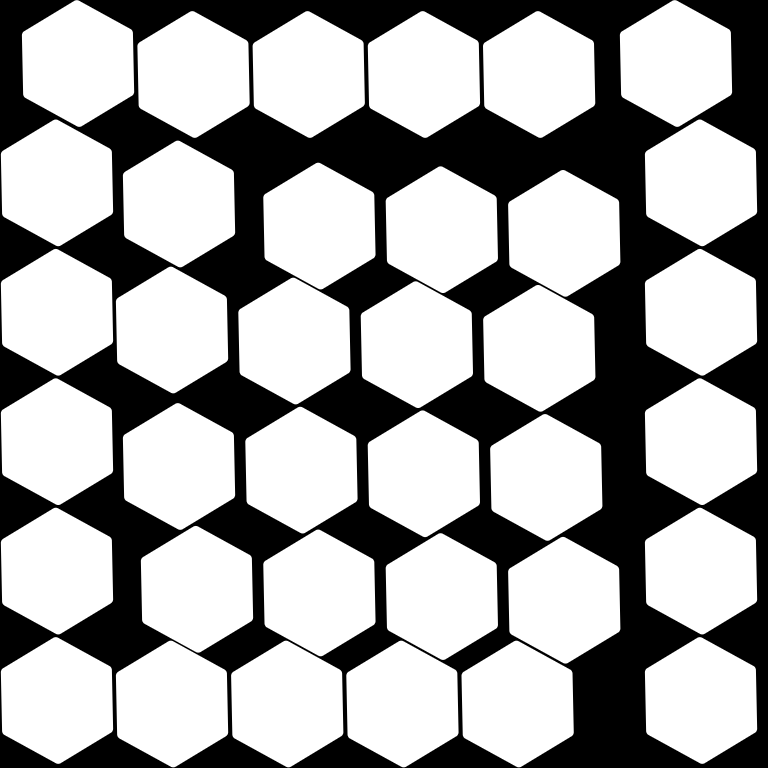
A Shadertoy shader for this pattern:

```glsl
// White rounded hexagons on black: six rows of six, packed a little unevenly.
// A frame of straight side columns and end rows surrounds four drifting rows;
// each cell gets its centre by formula and the nearest hexagon distance is drawn.

const vec3 BACKGROUND = vec3(0.0);
const vec3 TILE_COLOR = vec3(1.0);

const int COUNT = 6;                 // tiles across and down
const float APOTHEM = 0.0723;        // centre to flat side
const float CORNER_RADIUS = 0.0065;
const float TILT = 0.021;            // counter-clockwise, radians

// Side columns: x of left and right, then bottom centre and vertical pitch
const vec2 SIDE_X = vec2(0.0742, 0.9128);
const float SIDE_BASE = 0.0879;
const float SIDE_PITCH = 0.1685;
const vec2 TOP_CORNER_X = vec2(0.1016, 0.8802);
const float TOP_CORNER_Y = 0.9173;

// First inner tile of every row, from the top down
const vec2 ROW_START[6] = vec2[6](
    vec2(0.2520, 0.9030), vec2(0.2565, 0.7104), vec2(0.2240, 0.5607),
    vec2(0.2331, 0.3926), vec2(0.2565, 0.2327), vec2(0.2240, 0.0833));
const vec2 END_ROW_STEP = vec2(0.1500, 0.0);
const vec2 INNER_ROW_STEP = vec2(0.1594, -0.00475);

// Displacement of the leading inner tile in the second and third rows
const vec2 SECOND_ROW_NUDGE = vec2(-0.0234, 0.0240);
const vec2 THIRD_ROW_NUDGE = vec2(0.0, 0.0096);

// Signed distance to a hexagon with points at top and bottom
float hexagonDistance(vec2 p, float apothem) {
    const vec3 k = vec3(-0.86603, 0.5, 0.57735);
    p = abs(p.yx);
    p -= 2.0 * min(dot(k.xy, p), 0.0) * k.xy;
    p -= vec2(clamp(p.x, -k.z * apothem, k.z * apothem), apothem);
    return length(p) * sign(p.y);
}

float tileDistance(vec2 p) {
    float c = cos(TILT), s = sin(TILT);
    p = mat2(c, -s, s, c) * p;
    return hexagonDistance(p, APOTHEM - CORNER_RADIUS) - CORNER_RADIUS;
}

vec2 tileCenter(int row, int column) {
    // Outer columns
    if (column == 0 || column == COUNT - 1) {
        int side = column == 0 ? 0 : 1;
        if (row == 0) return vec2(TOP_CORNER_X[side], TOP_CORNER_Y);
        return vec2(SIDE_X[side], SIDE_BASE + SIDE_PITCH * float(COUNT - 1 - row));
    }
    // Inner tiles
    bool endRow = row == 0 || row == COUNT - 1;
    vec2 rowStep = endRow ? END_ROW_STEP : INNER_ROW_STEP;
    vec2 center = ROW_START[row] + rowStep * float(column - 1);
    if (column == 1 && row == 1) center += SECOND_ROW_NUDGE;
    if (column == 1 && row == 2) center += THIRD_ROW_NUDGE;
    return center;
}

void mainImage(out vec4 fragColor, in vec2 fragCoord) {
    float pixel = 1.0 / min(iResolution.x, iResolution.y);
    vec2 uv = fragCoord * pixel;

    // Nearest tile
    float d = 1.0;
    for (int row = 0; row < COUNT; row++) {
        for (int column = 0; column < COUNT; column++) {
            d = min(d, tileDistance(uv - tileCenter(row, column)));
        }
    }

    // Smooth edge one pixel wide
    float coverage = clamp(0.5 - d / pixel, 0.0, 1.0);
    fragColor = vec4(mix(BACKGROUND, TILE_COLOR, coverage), 1.0);
}
```
